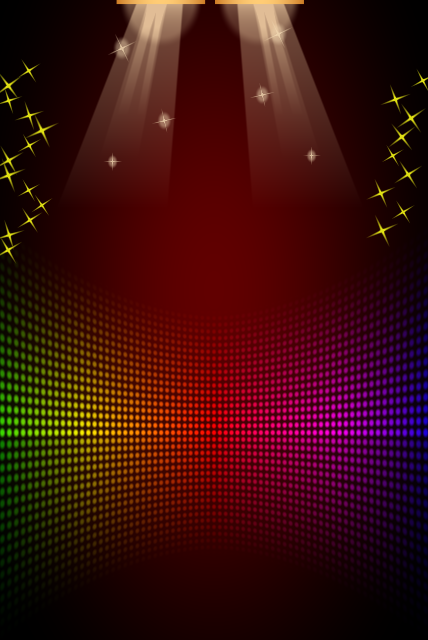
Reproduce this background procedurally as a WebGL 2 fragment shader.

```glsl
#version 300 es
precision highp float;

uniform vec2 u_resolution;
out vec4 fragColor;

// Canvas space: x 0..1, y 0..HEIGHT, origin at the lower left.
const float HEIGHT = 1.5;
const float TAU = 6.2831853;

const vec3 GLOW_RED = vec3(0.38, 0.0, 0.0);
const vec2 GLOW_CENTER = vec2(0.5, 0.82);
const vec2 GLOW_RADIUS = vec2(0.62, 1.20);

const float WALL_Y = 0.486;       // brightest row of the light wall
const float WALL_ROWS = 18.0;     // rows on each side of it
const float ROW_PITCH = 0.0158;
const float COLUMN_PITCH = 0.0273;
const float ROW_FLARE = 0.77;     // row spread toward the sides
const float COLUMN_FLARE = 0.46;
const float DOT_RADIUS = 0.33;
const float DOT_SOFTNESS = 0.20;
const float WALL_HAZE = 0.07;     // light spilled between the dots

const float MIRROR_X = 0.491;     // axis between the two lamps
const float LAMP_X = 0.376;
const float LAMP_HALF = 0.1045;
const float LAMP_DEPTH = 0.010;
const vec3 BEAM_CREAM = vec3(0.92, 0.78, 0.62);
const vec3 LAMP_ORANGE = vec3(0.80, 0.48, 0.14);
const vec3 LAMP_GOLD = vec3(1.0, 0.80, 0.46);

const vec3 STAR_YELLOW = vec3(0.88, 0.88, 0.08);
const vec3 SPARK_CREAM = vec3(0.95, 0.85, 0.70);
const int LEFT_STARS = 13;
const int RIGHT_STARS = 9;
const int SPARKS = 3;

float hash(float n) {
  return fract(sin(n * 91.7) * 437.5);
}

vec3 hueColor(float hue) {
  return clamp(abs(fract(hue + vec3(0.0, 2.0, 1.0) / 3.0) * 6.0 - 3.0) - 1.0, 0.0, 1.0);
}

// Curved wall of coloured dots: rgb colour, a coverage.
vec4 lightWall(vec2 p) {
  float u = 2.0 * p.x - 1.0;
  float v = (p.y - WALL_Y) / (1.0 + ROW_FLARE * pow(abs(u), 1.8));
  vec2 grid = vec2(atan(COLUMN_FLARE * u) / COLUMN_FLARE / COLUMN_PITCH, v / ROW_PITCH);
  float soft = max(DOT_SOFTNESS, 0.6 * max(fwidth(grid.x), fwidth(grid.y)));
  float row = round(grid.y);
  float fade = clamp(1.0 - abs(grid.y) / WALL_ROWS, 0.0, 1.0);
  float radius = DOT_RADIUS * mix(0.85, 1.0, fade);
  float dotMask = 1.0 - smoothstep(radius - soft, radius + soft, length(grid - round(grid)));
  float below = step(row, -0.5);
  // Warm hues to the left, pink to blue on the right
  float warm = -0.26 * u - (0.035 + 0.03 * below) * u * u * u;
  float cool = -u * (0.37 - 0.28 * u + 0.23 * u * u);
  float light = pow(fade, 1.0 + 0.4 * abs(u)) * mix(1.0, mix(0.85, 0.62, u * u), below);
  light *= 1.0 - 0.15 * u * u;
  return vec4(hueColor(u < 0.0 ? warm : cool) * light, mix(WALL_HAZE, 1.0, dotMask));
}

// Tapered shaft; ends = top centre, top half width, bottom centre, bottom half width.
float beam(float x, float depth, vec4 ends, float reach) {
  float t = depth / reach;
  vec2 span = mix(ends.xy, ends.zw, t);
  float edge = abs(x - span.x) - span.y;
  return (1.0 - smoothstep(-0.003, 0.003, edge)) * clamp(1.0 - t, 0.0, 1.0);
}

// Four thin tapering rays around a small bright core.
float star(vec2 d, float size, float angle) {
  float c = cos(angle), s = sin(angle);
  d = abs(mat2(c, -s, s, c) * d) / size;
  vec2 taper = clamp(1.0 - d, 0.0, 1.0);
  vec2 rays = taper * (1.0 - smoothstep(vec2(0.0), vec2(0.05) + 0.07 * taper, d.yx));
  return clamp(1.2 * max(rays.x, rays.y) + 0.7 * exp(-90.0 * dot(d, d)), 0.0, 1.0);
}

void main() {
  vec2 p = gl_FragCoord.xy / u_resolution * vec2(1.0, HEIGHT);
  float depth = HEIGHT - p.y;

  // Red backdrop
  float falloff = length((p - GLOW_CENTER) / GLOW_RADIUS);
  vec3 color = GLOW_RED * (1.0 - smoothstep(0.0, 1.0, falloff));

  // The dots glow over a slightly darkened wall
  vec4 wall = lightWall(p);
  float lit = max(wall.r, max(wall.g, wall.b));
  color = color * (1.0 - 0.35 * lit) + wall.rgb * wall.a * (1.0 - 0.4 * color);

  // Lamps and beams, mirrored
  float x = MIRROR_X - abs(p.x - MIRROR_X);
  float light = 0.42 * beam(x, depth, vec4(0.375, 0.053, 0.262, 0.129), 0.488);
  light += 0.20 * beam(x, depth, vec4(0.369, 0.022, 0.277, 0.045), 0.371);
  light += 0.26 * beam(x, depth, vec4(0.361, 0.009, 0.285, 0.012), 0.273);
  light += 0.26 * beam(x, depth, vec4(0.379, 0.007, 0.328, 0.008), 0.273);
  float halo = length(vec2(x - LAMP_X, depth) / vec2(0.098, 0.112));
  light += (1.0 - smoothstep(0.75, 1.0, halo)) * (0.13 + 0.35 * exp(-22.0 * depth));
  color = mix(color, BEAM_CREAM, clamp(light, 0.0, 0.95));

  float across = abs(x - LAMP_X) / LAMP_HALF;
  float bar = (1.0 - smoothstep(0.985, 1.0, across))
            * (1.0 - smoothstep(LAMP_DEPTH - 0.002, LAMP_DEPTH + 0.001, depth));
  color = mix(color, mix(LAMP_GOLD, LAMP_ORANGE, across * across), bar);

  // Yellow stars down both sides
  float stars = 0.0;
  for (int i = 0; i < LEFT_STARS + RIGHT_STARS; i++) {
    float n = float(i), k = float(i - LEFT_STARS);
    vec2 leftPos = vec2(0.055 + 0.043 * cos(1.25 * (n - 4.0)), 1.334 - 0.035 * n);
    vec2 rightPos = vec2(0.957 - 0.006 * k + 0.031 * cos(2.62 * k), 1.311 - 0.044 * k);
    vec2 center = i < LEFT_STARS ? leftPos : rightPos;
    stars = max(stars, star(p - center, mix(0.030, 0.046, hash(n + 1.0)), 0.3 + 0.4 * hash(n + 7.0)));
  }
  color = mix(color, STAR_YELLOW, stars);

  // Cream sparks inside the beams
  for (int i = 0; i < 2 * SPARKS; i++) {
    float n = float(i % SPARKS), side = float(i / SPARKS);
    float swing = sin(n * TAU / 4.0);
    vec2 leftPos = vec2(0.285 - 0.011 * n + 0.110 * swing, 1.387 - 0.133 * n - 0.037 * swing);
    vec2 rightPos = vec2(0.650 + 0.039 * n - 0.076 * swing, 1.420 - 0.1426 * n);
    vec2 d = p - mix(leftPos, rightPos, side);
    float size = 0.038 - 0.008 * n;
    float puff = 0.45 * (1.0 - smoothstep(0.3, 0.7, length(d * vec2(1.2, 0.9)) / size));
    color = mix(color, SPARK_CREAM, max(puff, 0.85 * star(d, size, 0.45 - 0.22 * n)));
  }

  fragColor = vec4(color, 1.0);
}
```
